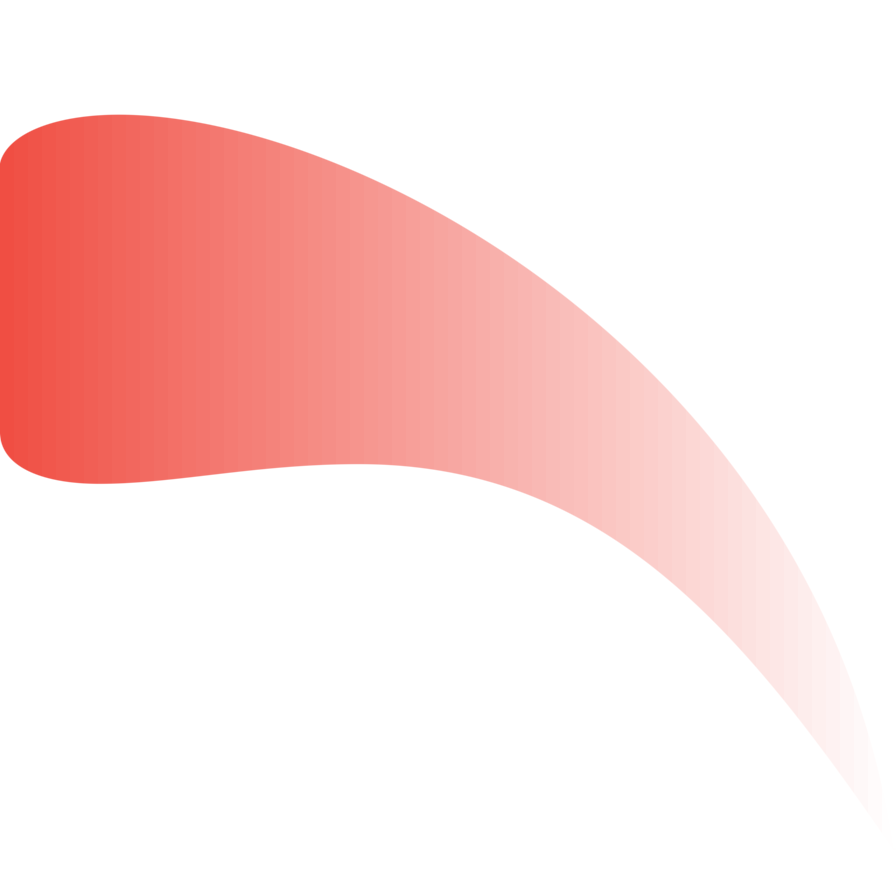
This background is drawn by a three.js fragment shader. Its source:

```glsl
varying vec2 vUv;

const vec3 PAPER = vec3(1.0);
const vec3 CORAL = vec3(0.94, 0.302, 0.258);
const float BAND_COUNT = 64.0;
const float EDGE_WIDTH = 0.002;
const int SOLVE_STEPS = 18;

// Joints between the outline's curve segments
const vec2 TOP_LEFT = vec2(0.0, 0.818);
const vec2 CREST = vec2(0.133, 0.872);
const vec2 BOTTOM_LEFT = vec2(0.0, 0.518);
const vec2 HEEL = vec2(0.111, 0.460);
const vec2 ARCH = vec2(0.400, 0.482);
const vec2 TIP = vec2(0.997, 0.052);

vec2 bezier(vec2 a, vec2 b, vec2 c, vec2 d, float t) {
  float s = 1.0 - t;
  return s * s * s * a + 3.0 * s * s * t * b + 3.0 * s * t * t * c + t * t * t * d;
}

vec2 bezierTangent(vec2 a, vec2 b, vec2 c, vec2 d, float t) {
  float s = 1.0 - t;
  return s * s * (b - a) + 2.0 * s * t * (c - b) + t * t * (d - c);
}

// Approximate signed distance above a curve that advances in x
float heightAbove(vec2 p, vec2 a, vec2 b, vec2 c, vec2 d) {
  float low = 0.0;
  float high = 1.0;
  for (int i = 0; i < SOLVE_STEPS; i++) {
    float middle = 0.5 * (low + high);
    if (bezier(a, b, c, d, middle).x < p.x) low = middle;
    else high = middle;
  }
  float t = 0.5 * (low + high);
  vec2 tangent = bezierTangent(a, b, c, d, t);
  float slant = tangent.x / max(length(tangent), 0.00001);
  return (p.y - bezier(a, b, c, d, t).y) * slant;
}

float aboveTop(vec2 p) {
  if (p.x < CREST.x) {
    return heightAbove(p, TOP_LEFT, vec2(0.008, 0.850), vec2(0.059, 0.872), CREST);
  }
  return heightAbove(p, CREST, vec2(0.396, 0.872), vec2(0.919, 0.596), TIP);
}

float aboveBottom(vec2 p) {
  if (p.x < HEEL.x) {
    return heightAbove(p, BOTTOM_LEFT, vec2(0.0, 0.479), vec2(0.047, 0.460), HEEL);
  }
  if (p.x < ARCH.x) {
    return heightAbove(p, HEEL, vec2(0.195, 0.460), vec2(0.286, 0.482), ARCH);
  }
  return heightAbove(p, ARCH, vec2(0.680, 0.482), vec2(0.833, 0.290), TIP);
}

void main() {
  // Tapered sweep between the two edges
  float inside = min(-aboveTop(vUv), aboveBottom(vUv));
  float coverage = smoothstep(-0.5 * EDGE_WIDTH, 0.5 * EDGE_WIDTH, inside);

  // Finely stepped fade toward the tip
  float fade = (floor(vUv.x * BAND_COUNT) + 0.5) / BAND_COUNT;
  vec3 sweepColor = mix(CORAL, PAPER, fade);

  gl_FragColor = vec4(mix(PAPER, sweepColor, coverage), 1.0);
}
```
